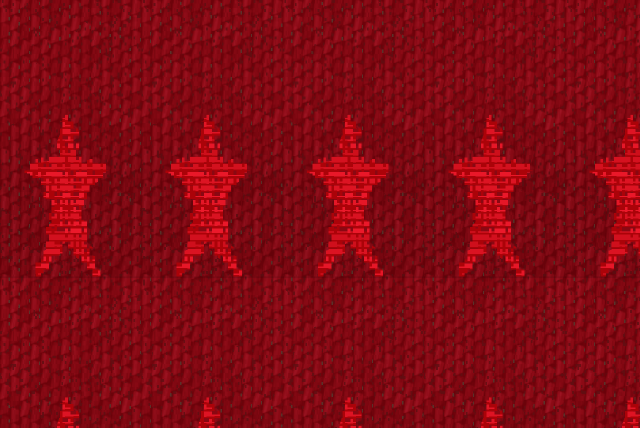
This pattern is drawn by a Shadertoy shader. Its source:

```glsl
// Red woven cloth with rows of brighter knitted stars.
// One tile repeats by mod: upright hashed strands form the ground, and a
// stepped star outline, snapped to small stitches, is laid over it.

const float CANVAS_HEIGHT = 512.0;        // design units per canvas height
const vec2 TILE = vec2(169.0, 338.0);
const vec2 TILE_ORIGIN = vec2(0.0, -7.0);
const vec2 STAR_TIP = vec2(80.5, 143.0);  // inside the tile, y down
const float STAR_HEIGHT = 194.0;

const vec3 GROUND_DARK = vec3(0.425, 0.012, 0.042);
const vec3 GROUND_MID = vec3(0.520, 0.035, 0.075);
const vec3 GROUND_LIGHT = vec3(0.620, 0.085, 0.145);
const vec3 GROUND_DULL = vec3(0.37, 0.055, 0.07);
const vec3 SPECK = vec3(0.35, 0.19, 0.16);
const vec3 STAR_DEEP = vec3(0.67, 0.01, 0.035);
const vec3 STAR_BRIGHT = vec3(0.93, 0.10, 0.17);

// Outline changes going down the star: start, end, change of half width
const vec3 OUTLINE[8] = vec3[8](
    vec3(0.0, 18.0, 8.0), vec3(18.0, 54.0, 1.5),
    vec3(55.0, 58.0, 31.0), vec3(59.0, 69.0, 10.0),
    vec3(69.0, 76.0, -13.0), vec3(76.0, 88.0, -11.0),
    vec3(88.0, 112.0, -10.0), vec3(114.0, 140.0, 5.0));

// Integer hash of a cell, 0 to 1
float hash(vec2 cell, uint seed) {
    uvec2 c = uvec2(ivec2(cell));
    uint h = c.x * 1597334677u ^ c.y * 3812015801u ^ seed * 2798796415u;
    h = (h ^ (h >> 16)) * 2246822519u;
    h = (h ^ (h >> 13)) * 3266489917u;
    h ^= h >> 16;
    return float(h & 65535u) / 65535.0;
}

// Signed inset of the star outline, positive inside
float starInset(vec2 p) {
    float halfWidth = 1.5;
    for (int i = 0; i < 8; i++) {
        vec3 s = OUTLINE[i];
        halfWidth += s.z * clamp((p.y - s.x) / (s.y - s.x), 0.0, 1.0);
    }
    halfWidth += 15.0 * clamp((p.y - 150.0) / 40.0, 0.0, 1.0);
    float legGap = (p.y - 156.0) * 0.87;
    float inset = min(halfWidth - abs(p.x), abs(p.x) - legGap);
    return min(inset, min(p.y, STAR_HEIGHT - p.y));
}

// Ground of nearly upright strands in staggered columns
vec3 weave(vec2 t) {
    vec2 size = TILE / vec2(14.0, 18.0);
    float column = floor(t.x / size.x);
    float stagger = 0.5 * mod(column, 2.0) + 0.35 * hash(vec2(column, 0.0), 1u);
    vec2 g = vec2(t.x, mod(t.y + stagger * size.y, TILE.y)) / size;
    vec2 cell = floor(g);
    vec2 q = g - cell - 0.5;
    float tone = hash(cell, 2u);

    float across = q.x + q.y * mix(0.05, 0.50, hash(cell, 3u));
    float strand = smoothstep(0.50, 0.30, abs(across))
                 * smoothstep(0.52, 0.34, abs(q.y) + 0.25 * across);
    float fibre = hash(floor(t / vec2(1.7, 5.5)), 4u) - 0.5;
    float level = strand * mix(0.50, 1.0, tone) + 0.45 * fibre;
    vec3 color = mix(GROUND_DARK, GROUND_MID, clamp(level * 1.35, -0.15, 1.2));

    // Light ridge along the strand, broken into fibres
    float ridge = smoothstep(0.24, 0.05, abs(across + 0.10)) * strand;
    color = mix(color, GROUND_LIGHT, ridge * tone * (0.65 + 0.5 * fibre));

    // Dull flecks, mostly in the gaps
    float fleck = hash(floor(t / vec2(2.1, 3.6)), 5u);
    color = mix(color, GROUND_DULL, 0.85 * step(mix(0.80, 0.95, strand), fleck));

    // Brown thread showing between strands
    vec2 at = vec2(0.42, mix(-0.35, 0.4, hash(cell, 6u)));
    vec2 away = abs(q - at) * size;
    float speck = step(away.x, 0.8) * step(away.y, 2.0);
    return mix(color, SPECK, speck * step(0.40, hash(cell, 7u)));
}

// Star thread: color in rgb, coverage in a
vec4 knitStar(vec2 t) {
    vec2 size = TILE / vec2(52.0, 40.0);
    vec2 cell = floor(t / size);
    vec2 q = fract(t / size);
    float tooth = hash(cell, 8u);
    float rowTone = hash(vec2(0.0, cell.y), 9u);

    // Ragged edge: whole stitches, each pushed in or out and up or down
    vec2 snapped = mix(t, (cell + 0.5) * size, vec2(0.95, 0.6));
    snapped.y += (tooth - 0.5) * 5.0;
    float jitter = (hash(cell, 10u) - 0.5) * 6.0;
    float inside = step(0.0, starInset(snapped - STAR_TIP) + jitter);

    // Upright teeth of uneven height standing on a band in each row
    float tall = mix(0.45, 0.02, step(0.5, tooth)) + 0.15 * rowTone;
    float bright = step(tall, q.y) * step(q.y, 0.70 + 0.15 * tooth);
    bright *= step(0.12, hash(cell, 11u));
    vec3 color = mix(STAR_DEEP, STAR_BRIGHT, bright * mix(0.5, 1.0, rowTone));

    // Ground showing through between the teeth
    float hole = step(q.y, tall) * step(0.62, hash(cell, 12u));
    color = mix(color, GROUND_MID, hole * 0.85);
    return vec4(color, inside);
}

vec3 cloth(vec2 p) {
    vec2 t = mod(p - TILE_ORIGIN, TILE);
    float shade = 1.02 - 0.06 * smoothstep(130.0, 240.0, t.y);
    shade *= 1.0 - 0.15 * (1.0 - smoothstep(0.5, 2.5, t.y));
    vec4 star = knitStar(t);
    return mix(weave(t) * shade, star.rgb, star.a);
}

void mainImage(out vec4 fragColor, in vec2 fragCoord) {
    // Four samples per pixel smooth every edge
    vec3 sum = vec3(0.0);
    for (int i = 0; i < 4; i++) {
        vec2 offset = vec2(i & 1, i >> 1) * 0.5 - 0.25;
        vec2 p = (fragCoord + offset) / iResolution.y;
        sum += cloth(vec2(p.x, 1.0 - p.y) * CANVAS_HEIGHT);
    }
    fragColor = vec4(sum / 4.0, 1.0);
}
```
